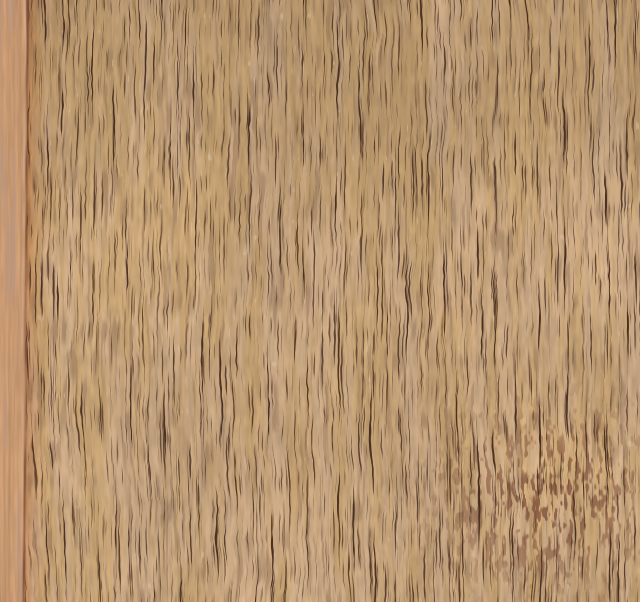
Give the GLSL for this texture, as a Shadertoy shader.

```glsl
// Weathered tan wood board with fine vertical cracks and a reddish edge strip at left.
#define GOLD_TAN vec3(0.775, 0.635, 0.450)
#define BEIGE vec3(0.795, 0.665, 0.525)
#define PORE_BROWN vec3(0.540, 0.420, 0.320)
#define CRACK_DARK vec3(0.250, 0.155, 0.110)
#define RUST vec3(0.470, 0.290, 0.210)
#define STRIP_ORANGE vec3(0.810, 0.620, 0.460)
#define STRIP_EDGE 0.043
#define CRACK_LAYERS 4
#define CRACK_CELL vec2(0.029, 0.235)
#define CRACK_HALF_WIDTH 0.00125
#define GRAIN_CONTRAST 0.17

float hash(vec2 p) {
    vec3 q = fract(p.xyx * vec3(0.1031, 0.1030, 0.0973));
    q += dot(q, q.yzx + 33.33);
    return fract((q.x + q.y) * q.z);
}

float noise(vec2 p) {
    vec2 i = floor(p), f = fract(p);
    f = f * f * (3.0 - 2.0 * f);
    return mix(mix(hash(i), hash(i + vec2(1, 0)), f.x),
               mix(hash(i + vec2(0, 1)), hash(i + vec2(1, 1)), f.x), f.y);
}

float fbm(vec2 p) {
    float sum = 0.0, amp = 0.5;
    for (int i = 0; i < 4; i++) {
        sum += amp * noise(p);
        p = p * 2.03 + 17.3;
        amp *= 0.5;
    }
    return sum / 0.9375;
}

// Bends the grain so that cracks and fibres wander together.
vec2 bendGrain(vec2 p) {
    p.x += 0.014 * (noise(p * vec2(2.0, 2.5)) - 0.5);
    p.x += 0.005 * (noise(p * vec2(16.0, 19.0) + 5.0) - 0.5);
    p.x += 0.0018 * (noise(p * vec2(60.0, 85.0) + 9.0) - 0.5);
    return p;
}

// One tapered crack per cell; columns are shifted against each other.
float crackLayer(vec2 p, vec2 cell, float halfWidth, float seed, float px) {
    float column = floor(p.x / cell.x);
    float row = p.y / cell.y + hash(vec2(column, seed));
    vec2 id = vec2(column, floor(row) + seed * 7.0);
    float halfLength = mix(0.18, 0.49, hash(id + 3.7));
    float middle = mix(halfLength, 1.0 - halfLength, hash(id + 8.1));
    float along = (fract(row) - middle) / halfLength;
    float centre = mix(0.15, 0.85, hash(id + 1.3));
    float across = abs(fract(p.x / cell.x) - centre) * cell.x;
    float w = halfWidth * max(0.0, 1.0 - along * along);
    w *= mix(0.45, 1.35, hash(id + 5.9)) * mix(0.6, 1.3, noise(p * vec2(20.0, 70.0)));
    float coverage = clamp((w - across) / px + 0.5, 0.0, 1.0) * min(1.0, 2.0 * w / px);
    return coverage * step(hash(id + 11.5), 0.78);
}

float cracks(vec2 p, float px) {
    float clear = 1.0, size = 1.0, width = CRACK_HALF_WIDTH, strength = 1.0;
    for (int i = 0; i < CRACK_LAYERS; i++) {
        float seed = float(i) * 13.0 + 2.0;
        clear *= 1.0 - strength * crackLayer(p + seed, CRACK_CELL * size, width, seed, px);
        size *= 0.7;
        width *= 0.84;
        strength *= 0.86;
    }
    return 1.0 - clear;
}

vec3 boardColor(vec2 p, vec2 g) {
    // Broad tone, then streaks, then fibres
    float tone = fbm(g * vec2(26.0, 3.5)) * 0.6 + noise(g * vec2(130.0, 9.0)) * 0.4;
    tone += 0.10 * (0.5 - p.y);
    vec3 col = mix(GOLD_TAN, BEIGE, smoothstep(0.32, 0.68, tone));
    float fibre = 0.55 * noise(g * vec2(300.0, 22.0)) + 0.45 * noise(g * vec2(190.0, 60.0) + 31.0);
    col *= 1.0 + GRAIN_CONTRAST * (fibre - 0.52);
    col *= 1.0 + 0.14 * (fbm(p * vec2(7.0, 5.0) + 4.0) - 0.5) - 0.05 * smoothstep(0.4, 1.0, p.y);

    // Small open pores and rare pale splinters
    float pores = smoothstep(0.62, 0.92, noise(g * vec2(210.0, 20.0) + 50.0));
    col = mix(col, PORE_BROWN, 0.42 * pores);
    float splinters = smoothstep(0.93, 0.99, noise(g * vec2(240.0, 38.0) + 80.0));
    return mix(col, vec3(0.86, 0.77, 0.66), 0.5 * splinters);
}

vec3 stripColor(vec2 p) {
    float streak = 0.6 * noise(p * vec2(260.0, 5.0)) + 0.4 * noise(p * vec2(420.0, 30.0));
    vec3 col = mix(STRIP_ORANGE * 0.87, STRIP_ORANGE * 1.06, streak);
    return mix(col, vec3(0.72, 0.58, 0.50), 0.6 * smoothstep(0.55, 0.8, noise(p * vec2(130.0, 7.0) + 3.0)));
}

void mainImage(out vec4 fragColor, in vec2 fragCoord) {
    float px = 1.0 / iResolution.y;
    vec2 p = fragCoord * px;
    vec2 g = bendGrain(p);
    vec3 col = boardColor(p, g);

    // Rust flecks around the lower right
    float patchMask = exp(-dot((p - vec2(0.91, 0.17)) * vec2(5.5, 7.0), (p - vec2(0.91, 0.17)) * vec2(5.5, 7.0)));
    float flecks = 0.6 * noise(g * vec2(170.0, 48.0)) + 0.4 * noise(g * vec2(290.0, 110.0));
    col = mix(col, RUST, 0.75 * smoothstep(0.58, 0.78, flecks + 0.10 * patchMask) * patchMask);
    col = mix(col, CRACK_DARK, 0.92 * cracks(g, px));

    // Edge strip, its stained border and the groove between
    float side = p.x - STRIP_EDGE - 0.006 * (p.y - 0.5) - 0.002 * (noise(vec2(2.0, p.y * 14.0)) - 0.5);
    float stain = exp(-max(side, 0.0) / 0.016);
    col = mix(col, col * vec3(0.94, 0.80, 0.70), stain);
    col = mix(stripColor(p), col, smoothstep(-px, px, side));
    float groove = 1.0 - smoothstep(0.0, 0.0022 + px, abs(side));
    col = mix(col, RUST, groove * mix(0.3, 0.95, noise(vec2(7.0, p.y * 18.0))));
    float rim = 1.0 - smoothstep(0.0, 0.002 + px, abs(side + 0.005));
    col = mix(col, vec3(0.86, 0.70, 0.57), 0.6 * rim * noise(vec2(4.0, p.y * 25.0)));

    fragColor = vec4(clamp(col, 0.0, 1.0), 1.0);
}
```
